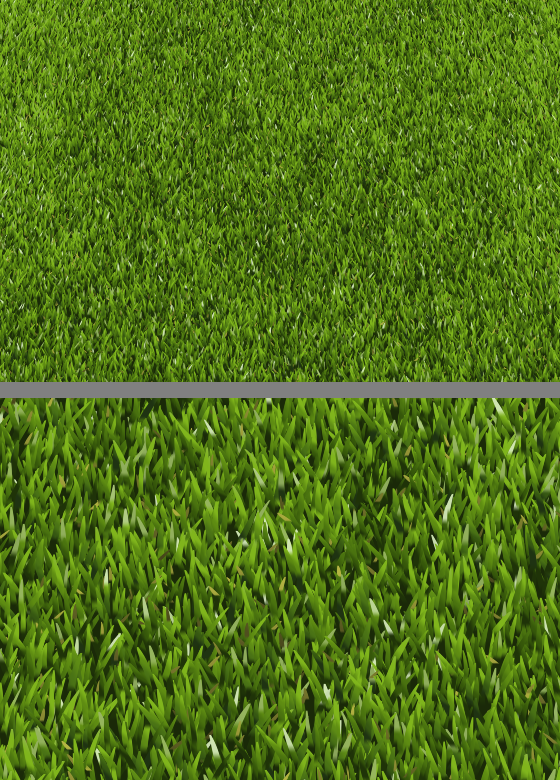
Top: the whole. Bottom: its middle third, enlarged.
This texture is drawn by a WebGL 1 fragment shader. Its source:

```glsl
precision highp float;
// Dense lawn of short, glossy grass blades seen at a slant.

uniform vec2 u_resolution;

const float CELL = 0.016;       // spacing of blade roots
const float BLADE_WIDTH = 0.0028;
const float NEAR_SCALE = 1.12;  // blade scale at the bottom edge
const float SHRINK = 0.34;      // loss of scale towards the top edge

const vec3 SOIL = vec3(0.10, 0.16, 0.03);
const vec3 DEEP = vec3(0.12, 0.20, 0.03);
const vec3 SHADE = vec3(0.21, 0.34, 0.04);
const vec3 LEAF = vec3(0.29, 0.45, 0.06);
const vec3 FRESH = vec3(0.37, 0.55, 0.07);
const vec3 BRIGHT = vec3(0.50, 0.71, 0.11);
const vec3 PALE = vec3(0.60, 0.71, 0.40);
const vec3 GLINT = vec3(0.86, 0.93, 0.77);
const vec3 STRAW = vec3(0.60, 0.57, 0.23);

vec4 hash4(vec2 p) {
  vec4 q = fract(p.xyxy * vec4(0.1031, 0.1030, 0.0973, 0.1099));
  q += dot(q, q.wzxy + 33.33);
  return fract((q.xxyz + q.yzzw) * q.zywx);
}

float valueNoise(vec2 p) {
  vec2 i = floor(p);
  vec2 f = fract(p);
  f = f * f * (3.0 - 2.0 * f);
  float low = mix(hash4(i).x, hash4(i + vec2(1.0, 0.0)).x, f.x);
  float high = mix(hash4(i + vec2(0.0, 1.0)).x, hash4(i + 1.0).x, f.x);
  return mix(low, high, f.y);
}

// Green from deep shadow (0) to sunlit (1)
vec3 grassColor(float tone) {
  vec3 c = mix(DEEP, SHADE, smoothstep(0.02, 0.20, tone));
  c = mix(c, LEAF, smoothstep(0.20, 0.44, tone));
  c = mix(c, FRESH, smoothstep(0.44, 0.70, tone));
  c = mix(c, BRIGHT, smoothstep(0.70, 0.95, tone));
  return mix(c, PALE, 0.6 * smoothstep(1.08, 1.45, tone));
}

// Tapered, bent blade rooted at 0: x coverage, y height along it, z side
vec3 bladeShape(vec2 p, float len, float lean, float bend, float width, float blur) {
  float t = clamp(p.y / len, 0.0, 1.0);
  float slope = lean + 2.0 * bend * t;
  float d = (p.x - len * t * (lean + bend * t)) / sqrt(1.0 + slope * slope);
  float halfWidth = width * (1.0 - 0.75 * t * t * t);
  float body = 1.0 - smoothstep(-blur, blur, abs(d) - halfWidth);
  float ends = smoothstep(0.0, 0.24, t) * (1.0 - smoothstep(-blur, blur, p.y - len));
  return vec3(body * ends, t, d / width);
}

// Paints one blade over the colour below it
vec3 paintBlade(vec3 below, vec2 p, vec2 id, float light, float splay, float blur) {
  vec4 form = hash4(id);
  vec4 look = hash4(id + vec2(211.0, 457.0));
  float straw = step(look.x, 0.08);
  float lean = (form.w + look.y - 1.0) * mix(0.78, 1.7, straw) + splay;
  float len = mix(0.025, 0.038, form.z) * mix(1.0, 0.42, straw) / sqrt(1.0 + lean * lean);
  float width = BLADE_WIDTH * mix(0.7, 1.15, look.w) * mix(1.0, 0.65, straw);
  vec3 blade = bladeShape(p - form.xy * CELL, len, lean, (look.z - 0.5) * 0.4, width, blur);

  float variety = fract(look.x * 17.0 + form.z);
  float tone = 0.15 + 0.70 * blade.y + 0.95 * (variety - 0.5) + 0.08 * blade.z + light;
  vec3 color = grassColor(tone);
  color.b += 0.04 * step(0.85, look.w) * clamp(1.0 - tone, 0.0, 1.0);
  color = mix(color, STRAW * (0.5 + 0.75 * variety), straw * 0.85);

  // Glossy blades catch the light near the bend
  float gloss = step(0.92, look.x) * smoothstep(0.35, 0.6, blade.y);
  vec3 sheen = mix(PALE, GLINT, smoothstep(0.972, 0.988, look.x));
  color = mix(color, sheen, gloss * 0.88);
  return mix(below, color, blade.x);
}

// Rows are painted from far to near so front blades overlap
vec3 paintLayer(vec3 color, vec2 p, float layer, float light, float splay, float blur) {
  vec2 q = p + CELL * layer * vec2(0.37, 0.61);
  vec2 cell = floor(q / CELL);
  for (int row = 0; row < 4; row++) {
    for (int col = -2; col <= 2; col++) {
      vec2 id = cell + vec2(float(col), -float(row));
      vec2 seed = id + 300.0 + layer * vec2(137.0, 291.0);
      color = paintBlade(color, q - id * CELL, seed, light, splay, blur);
    }
  }
  return color;
}

void main() {
  vec2 uv = gl_FragCoord.xy / u_resolution.y;
  float side = uv.x - 0.5 * u_resolution.x / u_resolution.y;

  // Ground position with smaller blades further up
  float scale = NEAR_SCALE - SHRINK * uv.y;
  vec2 ground = vec2(side / scale, -log(scale / NEAR_SCALE) / SHRINK);
  float blur = 0.6 / (u_resolution.y * scale);
  float splay = 0.22 * side;

  // Soft clumps and stronger daylight at the upper corners
  float clumps = valueNoise(ground * 9.0 + 40.0) + valueNoise(ground * 24.0 + 90.0) - 1.0;
  float corner = smoothstep(0.3, 0.8, abs(side)) * uv.y;
  float light = 0.20 * clumps + 0.13 * (uv.y - 0.4) + 0.20 * corner;

  vec3 color = SOIL;
  for (int i = 0; i < 5; i++) {
    float layer = float(i);
    color = paintLayer(color, ground, layer, light + 0.04 * (layer - 3.0), splay, blur);
  }
  gl_FragColor = vec4(color, 1.0);
}
```
